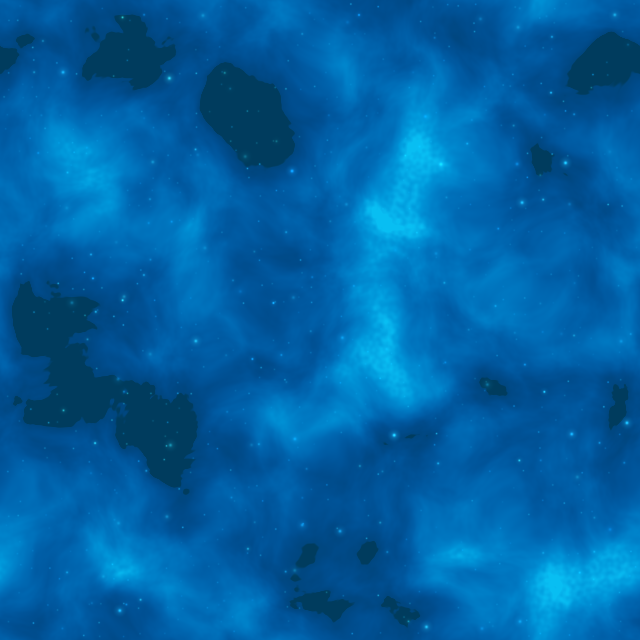
Reproduce this texture procedurally as a WebGL 1 fragment shader.

```glsl
precision highp float;
// Blue nebula with dark voids and scattered stars, seamless on both axes.
// Warped, wrapping gradient noise gives a cloud density that is mapped to
// colour; jittered grids of soft dots add the stars.
uniform vec2 u_resolution;

const float TAU = 6.2831853;

float hash(vec2 p) {
  vec3 q = fract(p.xyx * vec3(0.1031, 0.1030, 0.0973));
  q += dot(q, q.yzx + 33.33);
  return fract((q.x + q.y) * q.z);
}

// Dot product of the lattice gradient with the offset from its corner.
float corner(vec2 cell, vec2 offset, float period, float seed) {
  float angle = TAU * hash(mod(cell, period) + seed);
  return dot(vec2(cos(angle), sin(angle)), offset);
}

// Gradient noise over the unit square, repeating after period cells.
float noise(vec2 uv, float period, float seed) {
  vec2 p = uv * period;
  vec2 i = floor(p);
  vec2 f = p - i;
  vec2 s = f * f * f * (f * (f * 6.0 - 15.0) + 10.0);
  vec2 e = vec2(1.0, 0.0);
  float low = mix(corner(i, f, period, seed),
                  corner(i + e.xy, f - e.xy, period, seed), s.x);
  float high = mix(corner(i + e.yx, f - e.yx, period, seed),
                   corner(i + e.xx, f - e.xx, period, seed), s.x);
  return mix(low, high, s.y);
}

float fbm(vec2 uv, float period, float seed) {
  float sum = 0.0;
  float amplitude = 1.0;
  for (int i = 0; i < 6; i++) {
    sum += amplitude * noise(uv, period, seed);
    amplitude *= 0.49;
    period *= 2.0;
    seed += 17.0;
  }
  return sum;
}

// Cloud density, centred on zero with a spread of about one.
float cloudDensity(vec2 uv) {
  vec2 warp = vec2(noise(uv, 5.0, 211.0), noise(uv, 5.0, 307.0));
  warp += 0.4 * vec2(noise(uv, 12.0, 401.0), noise(uv, 12.0, 463.0));
  vec2 p = uv + 0.06 * warp;
  vec2 swell = cos(TAU * (uv - vec2(0.74, 0.72)));
  float wisps = 0.17 - abs(noise(p + 0.03 * warp.yx, 9.0, 521.0));
  float density = 3.6 * fbm(p, 4.0, 31.0) + 0.36 * (swell.x + swell.y) + 1.4 * wisps;
  // Fine mottling inside the brightest clouds.
  return density + 0.5 * smoothstep(1.2, 2.4, density) * noise(uv, 110.0, 600.0);
}

vec3 cloudColor(float density) {
  float d = clamp(density, -1.6, 2.8);
  vec3 gas = vec3(0.03 * smoothstep(1.8, 2.8, d),
                  0.365 + d * (0.088 + 0.017 * d),
                  0.648 + 0.108 * d);
  vec3 voidColor = vec3(0.0, 0.237, 0.37);
  return mix(voidColor, gas, smoothstep(-1.44, -1.37, density));
}

// One star per grid cell at most, kept clear of the cell edges.
vec3 stars(vec2 uv, float grid, float share, float radius, float halo, float seed) {
  vec2 cell = floor(uv * grid);
  vec2 id = cell + seed;
  vec2 jitter = vec2(hash(id + 7.0), hash(id + 59.0));
  float dist = length(uv - (cell + mix(vec2(0.25), vec2(0.75), jitter)) / grid);
  float power = hash(id + 113.0);
  float core = exp(-dist * dist / (radius * radius));
  float glow = halo * (1.0 - smoothstep(0.0, radius * 5.0, dist));
  vec3 tint = mix(vec3(0.05, 0.42, 0.62), vec3(0.2, 0.65, 0.5), hash(id + 171.0));
  return tint * (core + glow) * (0.25 + 0.75 * power * power) * step(hash(id), share);
}

void main() {
  vec2 uv = gl_FragCoord.xy / u_resolution;
  float density = cloudDensity(uv);
  vec3 color = cloudColor(density);

  // Stars shine clearest through the thin gas and the voids.
  float clarity = mix(0.3, 1.0, smoothstep(0.6, -1.4, density));
  vec3 light = stars(uv, 14.0, 0.24, 0.0024, 0.3, 701.0);
  light += stars(uv, 24.0, 0.22, 0.0017, 0.12, 809.0);
  light += 0.65 * stars(uv, 48.0, 0.26, 0.0014, 0.0, 907.0);
  color += clarity * light;

  gl_FragColor = vec4(clamp(color, 0.0, 1.0), 1.0);
}
```
